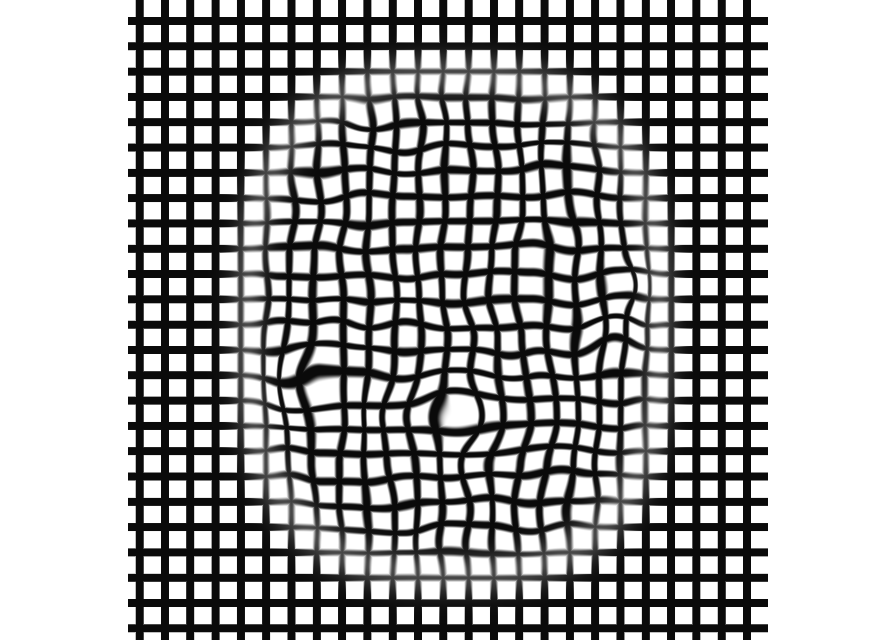
Write a Shadertoy shader that draws this pattern.

```glsl
// A square of black grid lines on white, crumpled inside an oval zone.
// Each point is moved back through soft dents and smooth noise, then
// tested against a regular grid; lines thin and fade along the oval rim.

#define CELL 0.03954
#define GRID_ORIGIN vec2(-0.0073, -0.0073)
#define LINE_HALF 0.158
#define OVAL_CENTER vec2(0.4, 0.0)
#define OVAL_RADII vec2(8.6, 10.4)
#define OVAL_POWER 2.6
#define RIPPLE 0.24
#define INK vec3(0.04)

float hash(vec2 p) {
    return fract(sin(dot(p, vec2(127.1, 311.7))) * 43758.5453);
}

float noise(vec2 p) {
    vec2 i = floor(p), f = fract(p);
    f = f * f * (3.0 - 2.0 * f);
    return mix(mix(hash(i), hash(i + vec2(1, 0)), f.x),
               mix(hash(i + vec2(0, 1)), hash(i + vec2(1, 1)), f.x), f.y);
}

// Local shift (push) and magnification (swell) with a Gaussian falloff.
vec2 dent(vec2 g, vec2 center, vec2 push, float swell, float radius) {
    vec2 d = g - center;
    return (push + swell * d) * exp(-dot(d, d) / (radius * radius));
}

// Total displacement, measured in grid cells.
vec2 crumple(vec2 g) {
    vec2 n = vec2(noise(g * 0.6 + 7.3), noise(g * 0.6 + 31.9)) - 0.5;
    vec2 w = 2.0 * RIPPLE * n;
    // lower left fold, central swell and the folds beside it
    w += dent(g, vec2(-5.4, -2.2), vec2(-0.42, -0.15), 0.45, 1.3);
    w += dent(g, vec2(0.4, -3.5), vec2(0.15, 0.0), 0.6, 1.2);
    w += dent(g, vec2(-2.2, -3.3), vec2(-0.35, -0.1), 0.0, 1.5);
    w += dent(g, vec2(4.3, -3.7), vec2(0.4, 0.1), 0.0, 1.5);
    w += dent(g, vec2(1.0, -5.5), vec2(-0.3, 0.0), 0.0, 1.2);
    w += dent(g, vec2(2.6, -1.5), vec2(0.0, -0.35), 0.0, 1.0);
    // right side creases
    w += dent(g, vec2(7.4, 1.6), vec2(0.55, 0.1), 0.0, 0.9);
    w += dent(g, vec2(6.7, 0.1), vec2(0.2, 0.25), -0.4, 1.2);
    w += dent(g, vec2(4.8, -5.7), vec2(0.3, 0.35), 0.0, 1.1);
    w += dent(g, vec2(5.5, 3.6), vec2(0.3, 0.1), 0.0, 1.3);
    // small upper and middle bumps
    w += dent(g, vec2(3.8, 6.6), vec2(-0.1, 0.4), 0.0, 0.9);
    w += dent(g, vec2(-2.9, 7.8), vec2(0.2, -0.3), 0.0, 0.9);
    w += dent(g, vec2(0.4, 1.7), vec2(0.0, -0.25), 0.0, 1.2);
    w += dent(g, vec2(-4.1, 0.2), vec2(0.0, 0.3), 0.0, 0.9);
    w += dent(g, vec2(-2.0, -7.0), vec2(0.0, -0.2), 0.0, 1.0);
    return w;
}

// Superellipse radius: 1 on the border of the crumpled zone.
float ovalRadius(vec2 g) {
    vec2 a = pow(abs(g - OVAL_CENTER) / OVAL_RADII, vec2(OVAL_POWER));
    return pow(a.x + a.y, 1.0 / OVAL_POWER);
}

void mainImage(out vec4 fragColor, in vec2 fragCoord) {
    vec2 p = (fragCoord - 0.5 * iResolution.xy) / iResolution.y;
    vec2 g = (p - GRID_ORIGIN) / CELL;
    float pixel = 1.0 / (iResolution.y * CELL);

    // zones: warped inside, faded on the rim, regular outside
    float r = ovalRadius(g);
    float inside = 1.0 - smoothstep(0.8, 0.98, r);
    float rim = exp(-pow((r - 0.95) / 0.08, 2.0));

    // warped grid lines
    vec2 q = g - inside * crumple(g);
    vec2 lineDist = abs(q - round(q));
    float halfWidth = LINE_HALF - 0.012 * inside - 0.05 * rim;
    float blur = 0.5 * pixel + 0.05 * inside + 0.07 * rim;
    vec2 lines = 1.0 - smoothstep(halfWidth - blur, halfWidth + blur, lineDist);
    float ink = max(lines.x, lines.y) * (1.0 - 0.25 * rim);

    // white side margins
    float edge = 0.5 / iResolution.y;
    ink *= 1.0 - smoothstep(0.5 - edge, 0.5 + edge, abs(p.x));

    fragColor = vec4(mix(vec3(1.0), INK, ink), 1.0);
}
```
